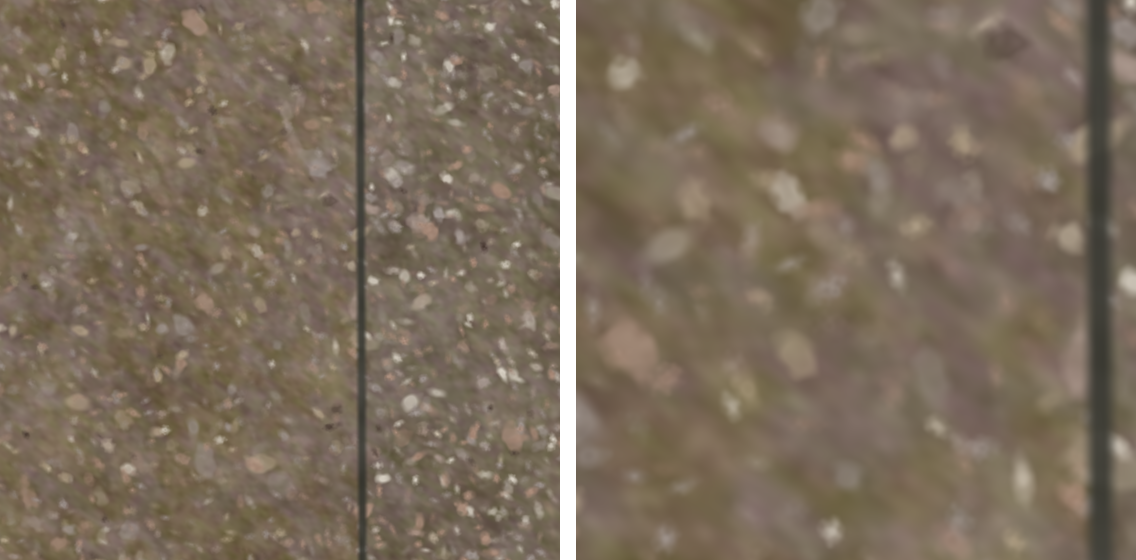
Left, the full canvas; right, a detail of the centre.
This texture is drawn by a Shadertoy shader. Its source:

```glsl
// Weathered aggregate concrete: mottled olive and mauve-brown cement holding
// scattered soft pebbles, split by a dark vertical joint into two slabs.
// Value noise colours the cement; jittered cell layers place the pebbles.

const vec3 MAUVE_CEMENT = vec3(0.470, 0.410, 0.365);
const vec3 OLIVE_CEMENT = vec3(0.460, 0.400, 0.300);
const vec3 GREY_CEMENT  = vec3(0.430, 0.390, 0.340);
const vec3 CREAM_STONE  = vec3(0.720, 0.650, 0.540);
const vec3 PINK_STONE   = vec3(0.660, 0.540, 0.470);
const vec3 GREY_STONE   = vec3(0.610, 0.570, 0.550);
const vec3 WHITE_STONE  = vec3(0.820, 0.790, 0.740);
const vec3 DARK_STONE   = vec3(0.300, 0.240, 0.210);
const vec3 JOINT_COLOR  = vec3(0.225, 0.225, 0.200);

const float JOINT_X     = 0.645;
const float JOINT_LEAN  = -0.005;
const float JOINT_HALF  = 0.0070;
const float JOINT_BLUR  = 0.0055;
const float STONE_BLUR  = 0.0050;
const float GRAIN_ANGLE = -0.6;
const int   LAYERS      = 4;

float hash(vec2 p) {
    vec3 q = fract(vec3(p.xyx) * 0.1031);
    q += dot(q, q.yzx + 33.33);
    return fract((q.x + q.y) * q.z);
}

float noise(vec2 p) {
    vec2 i = floor(p), f = fract(p);
    f = f * f * (3.0 - 2.0 * f);
    return mix(mix(hash(i), hash(i + vec2(1, 0)), f.x),
               mix(hash(i + vec2(0, 1)), hash(i + vec2(1, 1)), f.x), f.y);
}

vec2 rotate(vec2 p, float a) {
    float c = cos(a), s = sin(a);
    return vec2(c * p.x + s * p.y, c * p.y - s * p.x);
}

// Cement: broad patches, coloured blotches and soft slanted grain.
vec3 cement(vec2 uv, float rightSlab) {
    vec2 g = rotate(uv, GRAIN_ANGLE) + 7.0;
    float patches = noise(uv * 5.0 + 3.0) * 0.5 + noise(uv * 13.0 + 19.0) * 0.5;
    float blotches = noise(g * vec2(26.0, 38.0));
    float olive = smoothstep(0.32, 0.72, mix(patches, blotches, 0.5));
    vec3 color = mix(MAUVE_CEMENT, OLIVE_CEMENT, olive);
    color = mix(color, GREY_CEMENT, rightSlab * 0.6);

    float grain = (noise(g * vec2(42.0, 62.0)) - 0.5) * 0.085
                + (noise(g * vec2(85.0, 125.0) + 41.0) - 0.5) * 0.055
                + (noise(uv * 7.0 + 60.0) - 0.5) * 0.065
                + (noise(uv * 17.0 + 33.0) - 0.5) * 0.055;
    float tint = noise(g * vec2(50.0, 75.0) + 90.0) - 0.5;
    return color + grain + tint * vec3(0.025, -0.015, 0.045);
}

vec3 stoneColor(float pick, float rightSlab) {
    vec3 color = mix(PINK_STONE, GREY_STONE, smoothstep(0.25, 0.45, pick));
    color = mix(color, CREAM_STONE, smoothstep(0.66, 0.80, pick));
    color = mix(color, WHITE_STONE, smoothstep(0.86, 0.95, pick + 0.12 * rightSlab));
    return pick < 0.03 ? DARK_STONE : color;
}

// One layer of irregular, rotated ellipses on a jittered grid.
vec3 addPebbles(vec3 color, vec2 uv, float cells, float cover, float seed) {
    vec2 p = uv * cells, home = floor(p);
    for (int y = -1; y <= 1; y++)
    for (int x = -1; x <= 1; x++) {
        vec2 cell = home + vec2(x, y);
        vec2 key = cell + seed * 37.0 + 11.0;
        vec2 center = cell + vec2(hash(key + 101.0), hash(key + 211.0));
        float rightSlab = step(JOINT_X, center.x / cells);
        if (hash(key) > cover * (1.0 + 0.3 * rightSlab)) continue;

        float angle = GRAIN_ANGLE + (hash(key + 307.0) - 0.5) * 2.4;
        float radius = mix(0.20, 0.40, hash(key + 401.0));
        float aspect = mix(0.40, 0.85, hash(key + 503.0));
        vec2 radii = vec2(radius, radius * aspect);
        vec2 q = rotate(p - center, angle);
        float wobble = (noise(q * 5.0 + key) - 0.5) * 0.6;
        float dist = (length(q / radii) - 1.0 + wobble) * radii.y / cells;

        float body = 1.0 - smoothstep(-STONE_BLUR, STONE_BLUR, dist);
        float strength = mix(0.12, 0.85, pow(hash(key + 601.0), 1.4));
        strength = min(1.0, strength * (1.0 + 0.35 * rightSlab));
        float shade = (noise(q * 6.0 + key + 50.0) - 0.5) * 0.08;
        vec3 stone = stoneColor(hash(key + 701.0), rightSlab) + shade;
        color = mix(color, stone, body * strength);
    }
    return color;
}

void mainImage(out vec4 fragColor, in vec2 fragCoord) {
    vec2 uv = fragCoord / iResolution.xy;
    float jointOffset = uv.x - JOINT_X - JOINT_LEAN * (uv.y - 0.5);
    float rightSlab = smoothstep(-JOINT_BLUR, JOINT_BLUR, jointOffset);
    vec3 color = cement(uv, rightSlab);

    // Pebbles, from few large ones to many small ones.
    float cells = 14.0, cover = 0.16;
    for (int i = 0; i < LAYERS; i++) {
        color = addPebbles(color, uv, cells, cover, float(i));
        cells *= 1.5;
        cover += 0.08;
    }

    // Dark joint with soft edges and slight variation along its length.
    float joint = 1.0 - smoothstep(JOINT_HALF - JOINT_BLUR, JOINT_HALF + JOINT_BLUR, abs(jointOffset));
    vec3 jointShade = JOINT_COLOR + (noise(uv * vec2(90.0, 35.0)) - 0.5) * 0.07;
    color = mix(color, jointShade, joint * 0.9);

    fragColor = vec4(clamp(color, 0.0, 1.0), 1.0);
}
```
